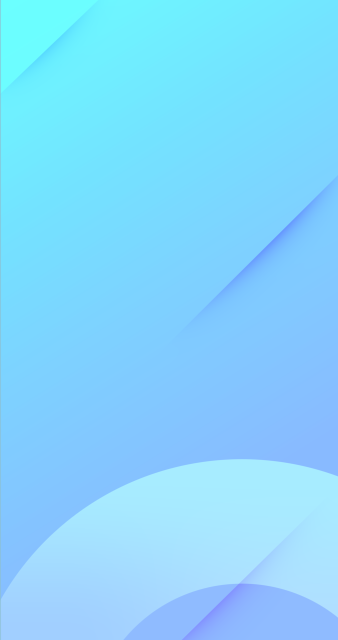
This background is drawn by a Shadertoy shader. Its source:

```glsl
// A cool diagonal gradient crossed by three soft paper folds, with a pale
// ring rising from the bottom. Folds are one-sided exponential shadows
// along segments; the ring is two concentric circle distances.

// Lengths are in canvas heights, origin at the lower left.
const vec2 GRADIENT_DIR = vec2(0.53, -0.85);
const float BAND_COUNT = 26.0;
const float BAND_STRENGTH = 0.35;

const vec3 CYAN = vec3(0.42, 1.00, 1.00);
const vec3 AQUA = vec3(0.45, 0.89, 1.00);
const vec3 SKY = vec3(0.49, 0.825, 1.00);
const vec3 PERIWINKLE = vec3(0.535, 0.73, 1.00);

const vec2 RING_CENTER = vec2(0.378, -0.151);
const float OUTER_RADIUS = 0.4335;
const float INNER_RADIUS = 0.239;
const vec3 RING_TOP = vec3(0.655, 0.925, 1.00);
const vec3 RING_LEFT = vec3(0.63, 0.81, 1.00);
const vec3 RING_RIGHT = vec3(0.69, 0.87, 1.00);
const vec3 DISC_COLOR = vec3(0.56, 0.735, 1.00);

const vec3 CORNER_SHADOW = vec3(0.32, 0.82, 1.00);
const vec3 MIDDLE_SHADOW = vec3(0.38, 0.53, 1.00);
const vec3 LOWER_SHADOW = vec3(0.50, 0.52, 1.00);
const vec3 RIM_COLOR = vec3(0.55, 0.75, 0.82);
const float RIM_WIDTH = 0.0015;

// Signed distance to the line a-b, positive on its lower right side.
float sideOf(vec2 p, vec2 a, vec2 b) {
    vec2 along = normalize(b - a);
    return dot(p - a, vec2(along.y, -along.x));
}

// Coverage of the region where the distance is positive.
float cover(float dist, float pixel) {
    return smoothstep(-0.7 * pixel, 0.7 * pixel, dist);
}

// Shadow on one side of a-b, strongest at the fraction "peak" of its length.
float foldShadow(vec2 p, vec2 a, vec2 b, float peak, float width, float pixel) {
    float t = dot(p - a, b - a) / dot(b - a, b - a);
    float strength = smoothstep(0.0, peak, t) * (1.0 - smoothstep(peak, 1.0, t));
    float dist = sideOf(p, a, b);
    return strength * exp(-max(dist, 0.0) / width) * cover(dist, pixel);
}

// Four-stop diagonal gradient with faint banding.
vec3 background(vec2 p) {
    float t = dot(p - vec2(0.0, 1.0), GRADIENT_DIR);
    float band = t * BAND_COUNT;
    float stepped = floor(band) + smoothstep(0.35, 0.65, fract(band));
    t = mix(t, stepped / BAND_COUNT, BAND_STRENGTH);
    vec3 color = mix(CYAN, AQUA, clamp(t / 0.30, 0.0, 1.0));
    color = mix(color, SKY, clamp((t - 0.30) / 0.21, 0.0, 1.0));
    return mix(color, PERIWINKLE, clamp((t - 0.51) / 0.34, 0.0, 1.0));
}

void mainImage(out vec4 fragColor, in vec2 fragCoord) {
    vec2 p = fragCoord / iResolution.y;
    float pixel = 1.0 / iResolution.y;
    vec3 color = background(p);

    // Bright sheet in the top left corner
    vec2 a = vec2(-0.026, 0.828);
    vec2 b = vec2(0.182, 1.027);
    color = mix(color, CYAN, 0.8 * cover(-sideOf(p, a, b), pixel));
    color = mix(color, CORNER_SHADOW, 0.8 * foldShadow(p, a, b, 0.5, 0.014, pixel));

    // Long fold entering from the right edge
    a = vec2(0.247, 0.447);
    b = vec2(0.573, 0.771);
    color = mix(color, MIDDLE_SHADOW, 0.85 * foldShadow(p, a, b, 0.58, 0.015, pixel));

    // Ring and inner disc
    float radius = length(p - RING_CENTER);
    float outer = cover(OUTER_RADIUS - radius, pixel);
    float inner = cover(INNER_RADIUS - radius, pixel);
    vec3 ringLow = mix(RING_LEFT, RING_RIGHT, smoothstep(0.10, 0.45, p.x));
    vec3 ring = mix(ringLow, RING_TOP, smoothstep(0.0, 0.26, p.y));
    color = mix(color, mix(ring, DISC_COLOR, inner), outer);

    // Fold crossing the ring, deeper over the disc
    a = vec2(0.169, -0.113);
    b = vec2(0.526, 0.238);
    float depth = outer * mix(0.4, 0.8, inner);
    color = mix(color, LOWER_SHADOW, depth * foldShadow(p, a, b, 0.47, 0.018, pixel));

    // Thin muted rim on the left edge
    color = mix(color, RIM_COLOR, 0.7 * cover(RIM_WIDTH - p.x, pixel));
    fragColor = vec4(color, 1.0);
}
```
